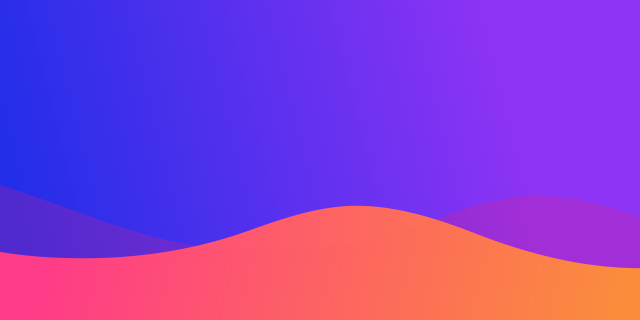
Write a Shadertoy shader that draws this background.

```glsl
// Two rolling waves under a blue to violet sky: a faint translucent swell
// behind a pink to orange one. Each crest line is a smooth cubic curve through
// a few knots, and the fills are slightly tilted linear gradients.

#define SKY_BLUE    vec3(0.135, 0.180, 0.912)
#define SKY_VIOLET  vec3(0.548, 0.200, 0.955)
#define WAVE_PINK   vec3(1.000, 0.240, 0.530)
#define WAVE_ORANGE vec3(0.985, 0.560, 0.230)
#define SWELL_TINT  vec3(0.950, 0.110, 0.450)
#define SWELL_ALPHA 0.22
#define SHOW_THROUGH 0.025
#define TILT        0.125
#define SKY_SPAN    vec2(0.07, 0.87)
#define WAVE_SPAN   vec2(0.06, 0.96)
#define KNOTS       7

// Linear ramp from 0 to 1 across a span
float ramp(vec2 span, float t) {
    return clamp((t - span.x) / (span.y - span.x), 0.0, 1.0);
}

// Cubic Hermite curve; each knot holds position, height and slope
float crestHeight(vec3 knots[KNOTS], float x) {
    float height = knots[0].y;
    for (int i = 0; i < KNOTS - 1; i++) {
        vec3 a = knots[i];
        vec3 b = knots[i + 1];
        if (x >= a.x) {
            float width = b.x - a.x;
            float t = clamp((x - a.x) / width, 0.0, 1.0);
            float s = 1.0 - t;
            height = mix(a.y, b.y, t * t * (3.0 - 2.0 * t))
                   + width * t * s * (a.z * s - b.z * t);
        }
    }
    return height;
}

// Coverage below a crest, softened over about one pixel
float below(float crest, float y) {
    return clamp((crest - y) * iResolution.y + 0.5, 0.0, 1.0);
}

void mainImage(out vec4 fragColor, in vec2 fragCoord) {
    vec2 uv = fragCoord / iResolution.xy;

    // Crest lines, left to right
    vec3 swellKnots[KNOTS] = vec3[KNOTS](
        vec3(0.000, 0.422, -0.62), vec3(0.130, 0.331, -0.72),
        vec3(0.260, 0.250, -0.48), vec3(0.417, 0.219, 0.00),
        vec3(0.686, 0.318, 0.78), vec3(0.840, 0.388, 0.00),
        vec3(1.000, 0.320, -0.74));
    vec3 waveKnots[KNOTS] = vec3[KNOTS](
        vec3(0.000, 0.213, -0.34), vec3(0.130, 0.193, 0.00),
        vec3(0.391, 0.281, 0.72), vec3(0.557, 0.357, 0.00),
        vec3(0.742, 0.271, -0.78), vec3(1.000, 0.162, 0.00),
        vec3(1.200, 0.193, 0.34));
    float swell = below(crestHeight(swellKnots, uv.x), uv.y);
    float wave = below(crestHeight(waveKnots, uv.x), uv.y);

    // Sky with the translucent swell over it
    vec3 color = mix(SKY_BLUE, SKY_VIOLET, ramp(SKY_SPAN, uv.x + TILT * uv.y));
    color = mix(color, SWELL_TINT, SWELL_ALPHA * swell);

    // Front wave, through which the swell shows faintly
    vec3 front = mix(WAVE_PINK, WAVE_ORANGE, ramp(WAVE_SPAN, uv.x - TILT * uv.y));
    front = mix(front, SWELL_TINT, SHOW_THROUGH * swell);
    color = mix(color, front, wave);

    fragColor = vec4(color, 1.0);
}
```
